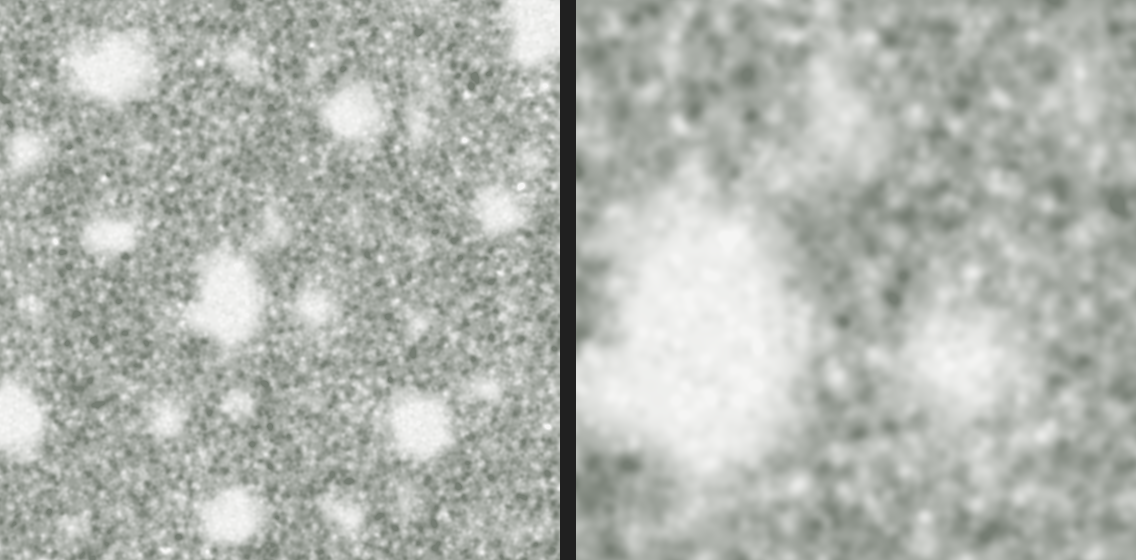
Left, the full canvas; right, a detail of the centre.
A WebGL 1 fragment shader for this texture:

```glsl
precision highp float;
uniform vec2 u_resolution;

// Colours
const vec3 SHADOW_GREEN = vec3(0.46, 0.49, 0.45);
const vec3 PALE_WHITE = vec3(0.96, 0.96, 0.955);

// Cells across the canvas
const float GRAIN_CELLS = 72.0;
const float SPECK_CELLS = 135.0;
const float HAZE_CELLS = 13.0;
const float EDGE_CELLS = 25.0;
const float PATCH_CELLS = 6.0;

// Tone, from shadow (0) to white (1)
const float BASE_TONE = 0.37;
const float GRAIN_DEPTH = 0.36;
const float SPECK_DEPTH = 0.15;
const float HAZE_DEPTH = 0.09;
const float PATCH_TONE = 0.95;
const float PATCH_SPECK_DEPTH = 0.07;

// Patch shape, in canvas units
const float PATCH_MIN_RADIUS = 0.018;
const float PATCH_RADIUS_RANGE = 0.058;
const float PATCH_SOFTNESS = 0.03;
const float PATCH_ROUGHNESS = 0.02;
const float PATCH_STRETCH = 0.2;
const float PATCH_MIN_STRENGTH = 0.35;
const vec2 SIZE_SEQUENCE = vec2(0.7549, 0.5698);

vec3 hash3(vec2 p) {
  vec3 q = fract(p.xyx * vec3(0.1031, 0.1030, 0.0973));
  q += dot(q, q.yxz + 33.33);
  return fract((q.xxy + q.yzz) * q.zyx);
}

// Cellular noise: one soft light or dark spot per cell, around zero
float spotNoise(vec2 p, float seed) {
  vec2 cell = floor(p);
  float sum = 0.0;
  for (int j = -1; j <= 1; j++) {
    for (int i = -1; i <= 1; i++) {
      vec2 id = cell + vec2(float(i), float(j));
      vec3 rnd = hash3(id + seed);
      vec2 d = p - id - rnd.xy;
      float falloff = max(1.0 - dot(d, d), 0.0);
      sum += (2.0 * rnd.z - 1.0) * falloff * falloff * falloff;
    }
  }
  return sum;
}

// Coverage of scattered soft patches: many small, few large
float patchMask(vec2 uv) {
  vec2 p = uv * PATCH_CELLS;
  vec2 cell = floor(p);
  float roughness = PATCH_ROUGHNESS * spotNoise(uv * EDGE_CELLS, 71.0);
  float uncovered = 1.0;
  for (int j = -1; j <= 1; j++) {
    for (int i = -1; i <= 1; i++) {
      vec2 id = cell + vec2(float(i), float(j));
      vec3 rnd = hash3(id + 19.0);
      float size = fract(dot(id, SIZE_SEQUENCE) + 0.35);
      float stretch = 1.0 + PATCH_STRETCH * (2.0 * rnd.z - 1.0);
      vec2 center = id + mix(vec2(0.15), vec2(0.85), rnd.xy);
      vec2 d = (p - center) / PATCH_CELLS * vec2(stretch, 1.0 / stretch);
      float radius = PATCH_MIN_RADIUS + PATCH_RADIUS_RANGE * pow(size, 4.0);
      float strength = mix(PATCH_MIN_STRENGTH, 1.0, smoothstep(0.0, 0.6, size));
      float inside = radius - length(d) + roughness;
      uncovered *= 1.0 - strength * smoothstep(-PATCH_SOFTNESS, PATCH_SOFTNESS, inside);
    }
  }
  return 1.0 - uncovered;
}

void main() {
  vec2 uv = gl_FragCoord.xy / min(u_resolution.x, u_resolution.y);

  // Mottled ground
  float grain = spotNoise(uv * GRAIN_CELLS, 5.0);
  float speck = spotNoise(uv * SPECK_CELLS, 211.0);
  float haze = spotNoise(uv * HAZE_CELLS, 43.0);
  float ground = BASE_TONE + GRAIN_DEPTH * grain + SPECK_DEPTH * speck + HAZE_DEPTH * haze;

  // White patches with faint specks
  float whitePatch = PATCH_TONE + PATCH_SPECK_DEPTH * speck;
  float tone = mix(ground, whitePatch, patchMask(uv));

  gl_FragColor = vec4(mix(SHADOW_GREEN, PALE_WHITE, clamp(tone, 0.0, 1.0)), 1.0);
}
```
